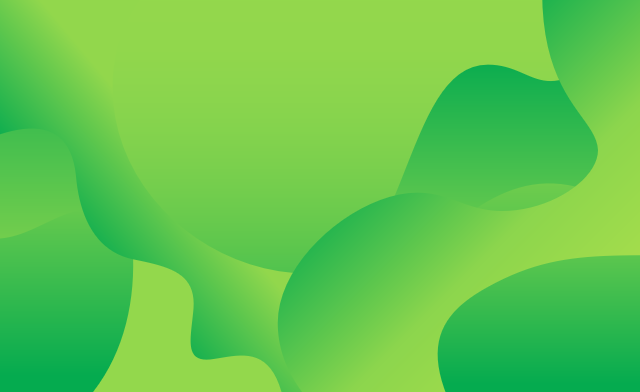
A WebGL 2 fragment shader for this background:

```glsl
#version 300 es
precision highp float;

uniform vec2 u_resolution;
out vec4 outColor;

// Adds a cubic curve to a signed distance; each crossing to the left of p flips the side.
float addCurve(float dist, vec2 p, vec2 a, vec2 b, vec2 c, vec2 d) {
    float side = dist < 0.0 ? -1.0 : 1.0;
    float nearest = abs(dist);
    vec2 from = a;
    for (int i = 1; i <= 20; i++) {
        float t = float(i) / 20.0, u = 1.0 - t;
        vec2 to = u * u * u * a + 3.0 * u * t * (u * b + t * c) + t * t * t * d;
        vec2 chord = to - from, q = p - from;
        float along = clamp(dot(q, chord) / dot(chord, chord), 0.0, 1.0);
        nearest = min(nearest, length(q - chord * along));
        if ((from.y > p.y) != (to.y > p.y) && q.x > chord.x * q.y / chord.y) side = -side;
        from = to;
    }
    return side * nearest;
}

// Deep green at 0, lime at 1, slightly brighter beyond.
vec3 green(float t) {
    return mix(vec3(0.02, 0.67, 0.31), vec3(0.56, 0.84, 0.30), clamp(t, 0.0, 1.15));
}

// Lays a smooth-edged shape over the colour below.
void paint(inout vec3 color, vec3 fill, float dist) {
    float pixel = 4.7 / u_resolution.y;
    color = mix(color, fill, clamp(0.5 + dist / pixel, 0.0, 1.0));
}

void main() {
    // The canvas is 4.7 units tall, with y running down from the top edge.
    vec2 p = vec2(gl_FragCoord.x, u_resolution.y - gl_FragCoord.y) * 4.7 / u_resolution.y;
    const float OUTSIDE = -9.0;

    // Left hill, upper and lower slopes
    vec3 color = green(0.45 + 0.27 * (p.y - 1.6));
    float slope = addCurve(OUTSIDE, p, vec2(-0.3, 4.8), vec2(-0.3, 4.0), vec2(-0.4, 2.88), vec2(0.0, 2.86));
    slope = addCurve(slope, p, vec2(0.0, 2.86), vec2(0.35, 2.83), vec2(0.6, 2.6), vec2(1.0, 2.5));
    paint(color, green(0.35 * (4.5 - p.y)), slope);

    // Lime ground right of the hill
    float ground = addCurve(OUTSIDE, p, vec2(1.55, 2.6), vec2(1.68, 3.4), vec2(1.55, 4.2), vec2(1.05, 4.78));
    paint(color, green(1.03), ground);

    // Wavy ribbon on the left
    float wave = addCurve(OUTSIDE, p, vec2(-0.5), vec2(-0.5, 1.0), vec2(-0.3, 1.68), vec2(0.0, 1.61));
    wave = addCurve(wave, p, vec2(0.0, 1.61), vec2(0.5, 1.45), vec2(0.85, 1.55), vec2(0.91, 2.1));
    wave = addCurve(wave, p, vec2(0.91, 2.1), vec2(0.95, 2.6), vec2(1.15, 3.02), vec2(1.6, 3.11));
    wave = addCurve(wave, p, vec2(1.6, 3.11), vec2(2.05, 3.2), vec2(2.35, 3.28), vec2(2.32, 3.7));
    wave = addCurve(wave, p, vec2(2.32, 3.7), vec2(2.29, 4.05), vec2(2.2, 4.34), vec2(2.52, 4.31));
    wave = addCurve(wave, p, vec2(2.52, 4.31), vec2(2.85, 4.27), vec2(3.25, 4.1), vec2(3.4, 4.8));
    float across = dot(p, vec2(0.77, -0.64));
    paint(color, green(min(0.1 + 0.67 * (across + 1.0), 1.02)), wave);

    // Large round field in the centre
    float field = addCurve(OUTSIDE, p, vec2(1.75, -0.1), vec2(1.5, 0.2), vec2(1.35, 0.6), vec2(1.35, 1.05));
    field = addCurve(field, p, vec2(1.35, 1.05), vec2(1.35, 2.3), vec2(2.5, 3.28), vec2(3.7, 3.28));
    paint(color, green(1.03 - 0.045 * p.y * p.y), field);

    // Deep green mound and the pale leaf at its foot
    float mound = addCurve(OUTSIDE, p, vec2(4.6, 2.65), vec2(5.0, 1.8), vec2(5.2, 0.775), vec2(5.85, 0.775));
    mound = addCurve(mound, p, vec2(5.85, 0.775), vec2(6.25, 0.775), vec2(6.4, 1.05), vec2(6.75, 0.95));
    paint(color, green(0.06 + 0.34 * (p.y - 0.8)), mound);
    float leaf = addCurve(OUTSIDE, p, vec2(5.5, 2.65), vec2(5.95, 2.3), vec2(6.45, 2.05), vec2(7.1, 2.3));
    paint(color, green(0.76 - 0.27 * (p.y - 2.2)), leaf);

    // Broad sweep on the right, lit along the diagonal
    float sweep = addCurve(OUTSIDE, p, vec2(6.5, -0.1), vec2(6.5, 1.2), vec2(7.15, 1.4), vec2(7.17, 1.8));
    sweep = addCurve(sweep, p, vec2(7.17, 1.8), vec2(7.17, 2.15), vec2(6.6, 2.53), vec2(6.02, 2.53));
    sweep = addCurve(sweep, p, vec2(6.02, 2.53), vec2(5.6, 2.53), vec2(5.4, 2.31), vec2(5.0, 2.31));
    sweep = addCurve(sweep, p, vec2(5.0, 2.31), vec2(4.3, 2.31), vec2(3.33, 3.1), vec2(3.33, 3.87));
    sweep = addCurve(sweep, p, vec2(3.33, 3.87), vec2(3.33, 4.2), vec2(3.45, 4.5), vec2(3.7, 4.8));
    float diagonal = (p.x + p.y) * 0.707 - 6.3;
    paint(color, green(0.98 + min(0.47 * diagonal, 0.13 * diagonal)), sweep);

    // Rounded hill in the lower right corner
    float hill = addCurve(OUTSIDE, p, vec2(7.8, 3.06), vec2(7.0, 3.06), vec2(6.5, 3.08), vec2(5.85, 3.44));
    hill = addCurve(hill, p, vec2(5.85, 3.44), vec2(5.3, 3.74), vec2(5.1, 4.1), vec2(5.36, 4.75));
    paint(color, green(0.41 * (4.6 - p.y)), hill);

    outColor = vec4(color, 1.0);
}
```
